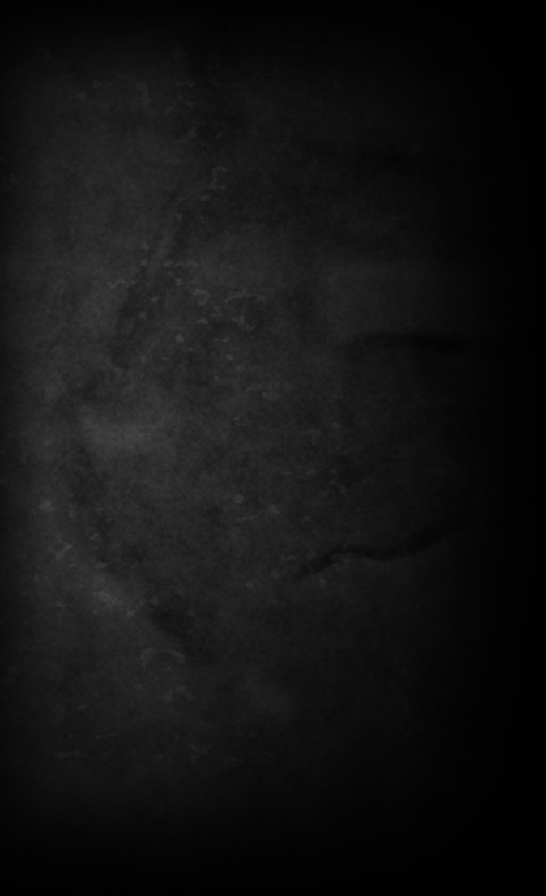
Write a Shadertoy shader that draws this texture.

```glsl
// Dark worn plaster wall, softly lit from the left, with stains, creases and grain.
#define LIGHT_CENTER vec2(0.27, 0.54)
#define LIGHT_SIZE vec2(0.53, 0.43)
#define LIGHT_LEVEL 0.185
#define BLACK_OFFSET 0.012
#define PLASTER_GAIN 0.24
#define MOTTLE 0.55
#define GRAIN 0.20
#define WARP 0.035
#define TINT vec3(1.0, 1.0, 1.005)

float hash(vec2 p) {
    vec3 q = fract(vec3(p.xyx) * 0.1031);
    q += dot(q, q.yzx + 33.33);
    return fract((q.x + q.y) * q.z);
}

float noise(vec2 p) {
    vec2 cell = floor(p), f = fract(p);
    f = f * f * (3.0 - 2.0 * f);
    float low = mix(hash(cell), hash(cell + vec2(1, 0)), f.x);
    float high = mix(hash(cell + vec2(0, 1)), hash(cell + vec2(1, 1)), f.x);
    return mix(low, high, f.y);
}

float fbm(vec2 p) {
    float sum = 0.0, amp = 0.5;
    for (int i = 0; i < 5; i++) {
        sum += amp * noise(p);
        p = mat2(1.6, 1.2, -1.2, 1.6) * p + 7.3;
        amp *= 0.5;
    }
    return sum;
}

// Soft tilted ellipse, 1 at its center.
float stain(vec2 p, vec2 center, vec2 radius, float angle) {
    float c = cos(angle), s = sin(angle);
    vec2 d = mat2(c, -s, s, c) * (p - center) / radius;
    return exp(-dot(d, d));
}

// Border between the pale left plaster and the dark middle.
float plasterBorder(float y) {
    float d = (y - 0.47) / (y > 0.47 ? 0.24 : 0.15);
    return 0.38 - 0.27 * exp(-d * d);
}

// Raised fold: dark above its line, pale below.
float crease(vec2 p) {
    float d = p.y - (0.355 + 0.06 * smoothstep(0.5, 0.95, p.x));
    float span = smoothstep(0.48, 0.62, p.x) * smoothstep(0.98, 0.76, p.x);
    float shade = exp(-pow((d - 0.008) / 0.009, 2.0));
    float shine = smoothstep(0.002, -0.006, d) * exp(min(d, 0.0) / 0.03);
    return span * (0.38 * shine - 0.32 * shade);
}

void mainImage(out vec4 fragColor, in vec2 fragCoord) {
    vec2 uv = fragCoord / iResolution.xy;
    vec2 q = fragCoord / iResolution.y;
    vec2 wobble = vec2(fbm(q * 13.0), fbm(q * 13.0 + 41.0)) - 0.48;
    vec2 p = uv + WARP * wobble * vec2(1.8, 1.0);

    // Light falloff
    vec2 d = (uv - LIGHT_CENTER) / LIGHT_SIZE;
    float light = LIGHT_LEVEL * exp(-dot(d, d)) - BLACK_OFFSET;
    light *= smoothstep(-0.12, 0.12, uv.x) * smoothstep(1.04, 0.72, uv.x);
    light *= smoothstep(-0.02, 0.16, uv.y) * smoothstep(1.03, 0.88, uv.y);

    // Large plaster areas
    float side = p.x + 0.05 * wobble.x - plasterBorder(p.y);
    float tone = 0.93 + PLASTER_GAIN * smoothstep(0.05, -0.04, side);
    tone -= 0.14 * exp(-pow((side - 0.03) / 0.05, 2.0)) * smoothstep(0.2, 0.35, uv.y);
    float slab = smoothstep(0.55, 0.63, p.x + 0.5 * (p.y - 0.66));
    tone += 0.42 * slab * smoothstep(0.62, 0.635, p.y) * smoothstep(0.715, 0.69, p.y);

    // Pale patches
    tone += 0.40 * stain(p, vec2(0.20, 0.518), vec2(0.085, 0.022), 0.0);
    tone += 0.30 * stain(p, vec2(0.30, 0.727), vec2(0.055, 0.014), 0.95);
    tone += 0.35 * stain(p, vec2(0.50, 0.22), vec2(0.060, 0.024), -0.3);
    tone += 0.22 * stain(p, vec2(0.20, 0.325), vec2(0.100, 0.030), -0.4);
    tone += 0.18 * stain(p, vec2(0.45, 0.69), vec2(0.110, 0.040), 0.0);

    // Dark smudges
    tone -= 0.22 * stain(p, vec2(0.29, 0.868), vec2(0.170, 0.014), 0.0);
    tone -= 0.30 * stain(p, vec2(0.74, 0.82), vec2(0.140, 0.012), -0.1);
    tone -= 0.35 * stain(p, vec2(0.80, 0.615), vec2(0.120, 0.013), 0.0);
    tone -= 0.28 * stain(p, vec2(0.29, 0.308), vec2(0.050, 0.007), 0.0);
    tone -= 0.25 * stain(p, vec2(0.19, 0.370), vec2(0.050, 0.012), -0.5);
    tone -= 0.22 * stain(p, vec2(0.27, 0.705), vec2(0.120, 0.007), 0.95);
    tone += crease(p);

    // Mottling, faint vertical runs and worn flecks
    tone += MOTTLE * (fbm(q * 17.0 + wobble) - 0.48);
    tone += 0.35 * (fbm(q * 60.0 + 19.0) - 0.48);
    tone += 0.16 * (noise(q * vec2(38.0, 5.0) + 3.0) - 0.5);
    float worn = smoothstep(0.45, 0.65, fbm(q * 11.0 + 63.0));
    tone += 0.40 * worn * smoothstep(0.60, 0.76, fbm(q * vec2(75.0, 95.0)));

    // Fine grain
    tone += GRAIN * (noise(q * 380.0) + noise(q * 210.0 + 9.0) - 1.0);

    float value = max(light, 0.0) * max(tone, 0.0) + 0.004;
    fragColor = vec4(value * TINT, 1.0);
}
```
